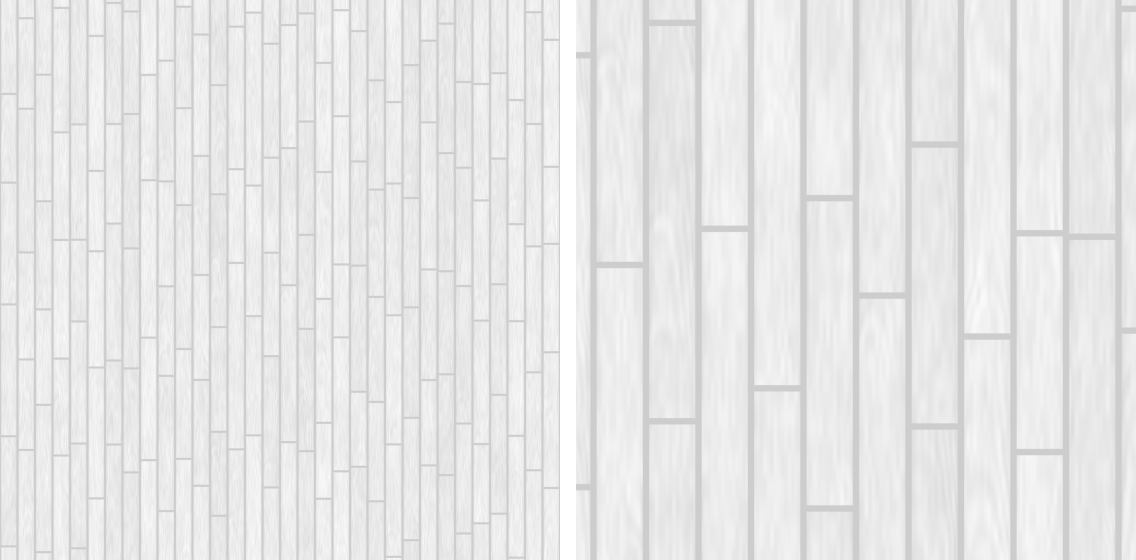
Left, the full canvas; right, a detail of the centre.
This texture is drawn by a Shadertoy shader. Its source:

```glsl
// Pale wood planks laid upright in 32 columns, each cut by four or five joints.
// Joint heights are jittered around a wrapped column; the grain is stretched noise
// measured from the foot of each plank, so the whole tile repeats without a seam.

float hash(vec2 p) {
    return fract(sin(dot(p, vec2(12.9898, 78.233))) * 43758.5453);
}

float noise(vec2 p) {
    vec2 cell = floor(p), f = fract(p);
    f = f * f * (3.0 - 2.0 * f);
    return mix(mix(hash(cell), hash(cell + vec2(1, 0)), f.x),
               mix(hash(cell + vec2(0, 1)), hash(cell + vec2(1, 1)), f.x), f.y);
}

// Fine fibres, broad streaks and arched growth rings, centred on zero.
// p.x runs 0..1 across the plank, p.y is in plank widths along it.
float woodGrain(vec2 p, float seed) {
    vec2 q = p + floor(seed * 90.0) * vec2(3.0, 7.0);
    float fibres = noise(q * vec2(15.0, 2.2)) - 0.5;
    float streaks = noise(q * vec2(5.0, 0.5) + 31.0) - 0.5;
    float blotches = noise(q * vec2(1.5, 0.8) + 57.0) - 0.5;

    float across = p.x - mix(0.3, 0.7, seed);
    float warp = noise(q * vec2(2.5, 0.9) + 13.0);
    float rings = sin(60.0 * across * across + 4.0 * p.y + 9.0 * warp);
    float ringMask = smoothstep(0.45, 0.8, noise(q * vec2(1.0, 0.35) + 71.0));

    return 0.045 * fibres + 0.025 * streaks + 0.02 * blotches
         + 0.012 * rings * ringMask;
}

void mainImage(out vec4 fragColor, in vec2 fragCoord) {
    vec2 uv = fract(fragCoord / iResolution.xy);
    float pixel = 1.0 / min(iResolution.x, iResolution.y);

    // Column of planks
    float columns = 32.0;
    float column = floor(uv.x * columns);
    float across = fract(uv.x * columns);
    float sideGap = min(across, 1.0 - across) / columns;

    // Nearest joint below gives the plank; nearest either way gives the gap
    float count = hash(vec2(column, 3.0)) < 0.25 ? 4.0 : 5.0;
    float shift = hash(vec2(column, 11.0));
    float along = 1.0, endGap = 1.0, plank = 0.0;
    for (float k = 0.0; k < count; k++) {
        float jitter = 0.36 * (hash(vec2(column, k + 20.0)) - 0.5);
        float rise = fract(uv.y - shift - (k + jitter) / count);
        endGap = min(endGap, min(rise, 1.0 - rise));
        if (rise < along) {
            along = rise;
            plank = k;
        }
    }

    // Plank tone, grain and softly shaded sides
    float seed = hash(vec2(column, plank + 40.0));
    float tone = 0.925 + 0.026 * (hash(vec2(column, 5.0)) - 0.5) + 0.014 * (seed - 0.5);
    tone += woodGrain(vec2(across, along * columns), seed);
    tone -= 0.025 * (1.0 - smoothstep(0.0015, 0.006, sideGap));

    // Grey joints
    float gap = min(sideGap, endGap);
    float joint = 1.0 - smoothstep(-0.75 * pixel, 0.75 * pixel, gap - 0.0019);
    vec3 color = mix(vec3(tone), vec3(0.805), joint);

    fragColor = vec4(clamp(color, 0.0, 1.0), 1.0);
}
```
